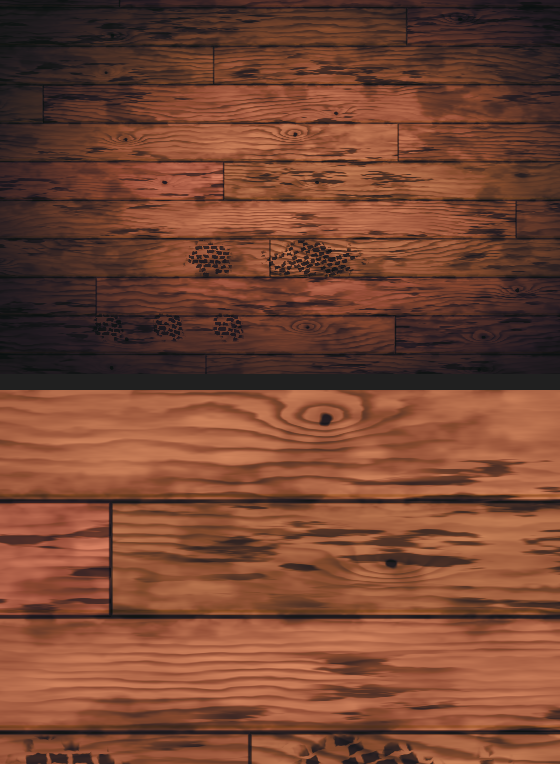
Top, the full canvas; bottom, a detail of the centre.
This texture is drawn by a WebGL 2 fragment shader. Its source:

```glsl
#version 300 es
precision highp float;
// Worn brown floorboards in staggered rows under a dark, off-centre vignette.
// Grain is drawn as contour lines of stretched noise, bent around knots;
// stains, seams and tread prints then darken a single tone fed to a colour ramp.
uniform vec2 u_resolution;
out vec4 fragColor;

const float ROW_HEIGHT = 0.103;
const float BOARD_LENGTH = 1.4;
const float KNOT_CELL = BOARD_LENGTH / 3.0;

float hash(vec2 p) {
  vec3 q = fract(p.xyx * 0.1031);
  q += dot(q, q.yzx + 33.33);
  return fract((q.x + q.y) * q.z);
}
float noise(vec2 p) {
  vec2 i = floor(p), f = fract(p);
  f = f * f * (3.0 - 2.0 * f);
  return mix(mix(hash(i), hash(i + vec2(1, 0)), f.x),
             mix(hash(i + vec2(0, 1)), hash(i + vec2(1, 1)), f.x), f.y);
}
float fbm(vec2 p) {
  float sum = 0.0, weight = 0.53;
  for (int i = 0; i < 4; i++, weight *= 0.5) {
    sum += weight * noise(p);
    p = p * 2.03 + 17.3;
  }
  return sum;
}
// Soft band of given half width around zero
float band(float d, float halfWidth, float blur) {
  return 1.0 - smoothstep(halfWidth - blur, halfWidth + blur, abs(d));
}
// Offset from the knot in this stretch of board; z is 1 where a knot exists
vec3 knotOffset(vec2 q, float seed) {
  float cell = floor(q.x / KNOT_CELL);
  vec2 key = vec2(cell + 3.0, seed * 211.0);
  vec2 centre = vec2((cell + 0.3 + 0.4 * hash(key)) * KNOT_CELL,
                     ROW_HEIGHT * (0.25 + 0.5 * hash(key + 7.0)));
  return vec3(q - centre, step(0.45, hash(key + 13.0)));
}
// Growth rings: slow darkening, then an abrupt edge
float rings(vec2 q, vec2 shift, vec3 knot) {
  vec2 k = knot.xy / vec2(0.042, 0.017);
  float f = q.y * 68.0 + 6.0 * noise(q * vec2(2.4, 9.0) + shift)
          + 1.3 * fbm(q * vec2(14.0, 60.0) + shift) + 3.0 * knot.z * exp(-dot(k, k));
  float t = fract(f);
  float saw = smoothstep(0.3, 0.8, t) * (1.0 - smoothstep(0.8, 1.0, t));
  return mix(saw, 0.35, smoothstep(0.45, 0.9, fwidth(f)));
}
// Smeared tread blocks inside a ragged ellipse
float treadPrint(vec2 p, vec2 radius, float angle) {
  float c = cos(angle), s = sin(angle);
  vec2 q = mat2(c, s, -s, c) * p + 0.014 * vec2(fbm(p * 45.0), fbm(p * 45.0 + 31.0));
  vec2 g = q / vec2(0.021, 0.0125);
  g.x += 0.5 * mod(floor(g.y), 2.0);
  vec2 b = abs(fract(g) - 0.5);
  float ragged = 0.3 * (fbm(p * 110.0 + 50.0) - 0.5);
  float block = 1.0 - smoothstep(0.3, 0.42, max(b.x, b.y) + ragged);
  float edge = length(p / radius) + 0.9 * (fbm(p * 40.0 + 9.0) - 0.5);
  return block * step(0.2, hash(floor(g) + 40.0)) * (1.0 - smoothstep(0.75, 1.0, edge));
}
// Two large prints above three small ones
float footprints(vec2 p) {
  float mark = 0.0;
  for (int i = 0; i < 5; i++) {
    float n = float(i), big = i < 2 ? 1.0 : 0.0;
    vec2 centre = mix(vec2(0.29 + 0.16 * (n - 2.0), 0.12), vec2(0.56 + 0.27 * n, 0.302), big);
    vec2 radius = mix(vec2(0.048, 0.042), vec2(0.068 + 0.07 * n, 0.05), big);
    mark = max(mark, treadPrint(p - centre, radius, 0.8 * hash(vec2(n, 4.0)) - 0.4));
  }
  return mark;
}
// Tone to wood colour: cool near black, brown, then pale copper
vec3 woodRamp(float v) {
  float green = 0.046 + 0.455 * v + 0.4 * max(v - 0.58, 0.0);
  float blue = 0.11 + 0.13 * v + 0.5 * max(v - 0.52, 0.0);
  return vec3(v, green, blue * mix(0.5, 1.0, smoothstep(0.02, 0.15, v)));
}
void main() {
  vec2 p = gl_FragCoord.xy / u_resolution.y, uv = gl_FragCoord.xy / u_resolution;
  float px = 1.0 / u_resolution.y;
  // Board layout
  float rowPos = p.y / ROW_HEIGHT - 0.51, row = floor(rowPos) + 5.0;
  float along = p.x / BOARD_LENGTH + row * 0.618 + 0.2 * hash(vec2(row, 3.0));
  float seed = hash(vec2(row, floor(along) + 20.0));
  vec2 q = fract(vec2(along, rowPos)) * vec2(BOARD_LENGTH, ROW_HEIGHT);
  vec2 shift = seed * vec2(137.0, 291.0), edge = min(q, vec2(BOARD_LENGTH, ROW_HEIGHT) - q);
  // Grain, fibres and knots
  vec3 knot = knotOffset(q, seed);
  float strength = 0.1 + 0.38 * smoothstep(0.3, 0.7, fbm(q * vec2(5.0, 22.0) + shift + 40.0));
  float tone = (0.93 + 0.2 * seed) * (1.08 - strength * rings(q, shift, knot));
  tone *= 0.8 + 0.4 * fbm(q * vec2(16.0, 120.0) + shift);
  tone *= 0.82 + 0.36 * fbm(q * vec2(9.0, 28.0) + shift);
  float knotDist = length(knot.xy * vec2(0.85, 1.0)) + 0.004 * (noise(q * 190.0) - 0.5);
  tone *= 1.0 - knot.z * (0.65 * band(knotDist, 0.0045, 0.002) + 0.2 * band(knotDist, 0.011, 0.005));
  // Thin dark streaks, smudges and grime close to the seams
  float streak = smoothstep(0.54, 0.68, fbm(q * vec2(16.0, 125.0) + shift + 8.0));
  streak *= smoothstep(0.45, 0.62, fbm(q * vec2(4.0, 18.0) + shift + 70.0));
  float smudge = smoothstep(0.52, 0.72, fbm(p * vec2(13.0, 24.0) + 25.0));
  float grime = exp(-edge.y / 0.006) * smoothstep(0.42, 0.62, fbm(p * vec2(30.0, 60.0)));
  tone *= (1.0 - 0.62 * streak) * (1.0 - 0.3 * smudge) * (1.0 - 0.55 * grime);
  tone *= 1.0 - 0.72 * footprints(p);
  // Seams with a worn lip above each gap
  float lip = band(q.y - 0.005, 0.0013, px);
  float gap = max(band(edge.y, 0.0018, px), band(edge.x, 0.0016, px));
  tone *= (1.0 - 0.15 * lip) * (1.0 - (0.6 + 0.3 * noise(p * 40.0)) * gap);
  // Vignette, highlight shoulder and colour
  float r = length((uv - vec2(0.55, 0.52)) * vec2(1.75, 1.7));
  float light = 0.08 + 0.59 * (1.0 - smoothstep(0.2, 1.2, r));
  float v = 0.03 + light * tone;
  vec3 colour = woodRamp(v - 0.4 * max(v - 0.6, 0.0));
  float redness = hash(vec2(seed * 97.0, 6.0)) - 0.5;
  colour *= 1.0 + redness * vec3(0.03, -0.1, 0.06);
  fragColor = vec4(colour * vec3(1.0, 1.0, 1.0 - 0.25 * lip), 1.0);
}
```
